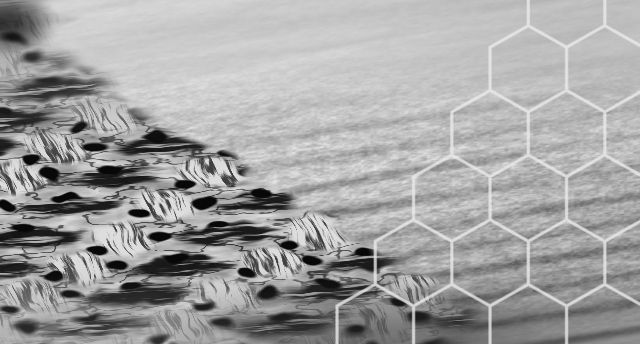
A Shadertoy shader for this texture:

```glsl
// Macro view of a frayed grey weave beside brushed fibres, overlaid with a pale honeycomb.

const vec2 WEAVE_ORIGIN = vec2(0.483, 0.597);
const mat2 WEAVE_LATTICE = mat2(0.440, 0.077, -0.128, 0.0906);
const float HEX_APOTHEM = 0.1112;

float hash(vec2 p) {
    vec3 q = fract(vec3(p.xyx) * 0.1031);
    q += dot(q, q.yzx + 33.33);
    return fract((q.x + q.y) * q.z);
}

float noise(vec2 p) {
    vec2 cell = floor(p), f = fract(p);
    f = f * f * (3.0 - 2.0 * f);
    float top = mix(hash(cell), hash(cell + vec2(1, 0)), f.x);
    float bottom = mix(hash(cell + vec2(0, 1)), hash(cell + vec2(1, 1)), f.x);
    return mix(top, bottom, f.y);
}

float fbm(vec2 p) {
    return 0.55 * noise(p) + 0.3 * noise(p * 2.1 + 17.0) + 0.15 * noise(p * 4.3 + 41.0);
}

// Filled ellipse with a relative edge softness
float blob(vec2 d, vec2 radius, float soft) {
    return 1.0 - smoothstep(1.0 - soft, 1.0 + soft, length(d / radius));
}

// Brushed surface: slanted stripes, soft far away and grainy in focus
float brushed(vec2 p, float sharp) {
    float across = p.y + 0.15 * p.x;
    float near = smoothstep(0.15, 0.65, p.y);
    float tone = 0.805 - 0.13 * smoothstep(0.12, 0.95, p.y);
    tone -= 0.07 * smoothstep(0.8, 1.85, p.x);
    tone -= 0.08 * smoothstep(0.7, 1.05, p.y);
    float wobble = 1.6 * (noise(vec2(p.x * 1.6, across * 6.0)) - 0.5);
    float stripe = 0.5 + 0.5 * cos((across - 0.6) * 78.5 + wobble);
    float strength = mix(0.02, 0.17, near) * (0.4 + 0.9 * noise(vec2(p.x * 3.0, across * 12.0)));
    tone -= strength * pow(stripe, 3.0) * smoothstep(0.5, 0.9, p.x);
    tone += 0.02 * near;
    tone += 0.11 * (fbm(vec2(p.x * 1.5, across * 22.0)) - 0.5);
    float grain = fbm(vec2(p.x * 34.0, across * 125.0)) - 0.5;
    float speck = noise(vec2(p.x * 110.0, across * 190.0)) - 0.5;
    return tone + grain * mix(0.04, 0.27, sharp) + speck * mix(0.01, 0.1, sharp);
}

// Woven surface: pale tufts, dark streaked bands and black gaps on a skewed lattice
float weave(vec2 p, float sharp) {
    float soft = mix(0.7, 0.22, sharp);
    vec2 warp = vec2(noise(p * 24.0), noise(p * 24.0 + 40.0)) - 0.5;
    vec2 q = p + 0.02 * warp - WEAVE_ORIGIN;
    vec2 home = floor(inverse(WEAVE_LATTICE) * q + 0.5);
    float flow = p.y + 0.07 * p.x + 0.005 * warp.y;
    float flat_ = fbm(vec2(p.x * 9.0, flow * 120.0));
    float tuft = 0.0, band = 0.0, gap = 0.0;
    for (int j = -1; j <= 1; j++)
    for (int i = -1; i <= 1; i++) {
        vec2 id = home + vec2(i, j);
        vec2 jitter = 0.01 * (vec2(hash(id + 50.0), hash(id + 90.0)) - 0.5);
        vec2 d = q - WEAVE_LATTICE * id - jitter;
        vec2 b = d - vec2(0.165, 0.085);
        b.y += 0.08 * b.x;
        // Streaks fray the band ends
        b.x += 0.09 * (flat_ - 0.5);
        tuft = max(tuft, blob(d - vec2(0.0, 0.1 * d.x), vec2(0.088, 0.044), soft));
        band = max(band, blob(b, vec2(0.14, 0.028), soft));
        gap = max(gap, blob(d - vec2(0.108, -0.008), vec2(0.032, 0.016), soft));
        gap = max(gap, blob(d - vec2(-0.075, 0.032), vec2(0.029, 0.013), soft));
        gap = max(gap, blob(d - vec2(0.152, 0.06), vec2(0.037, 0.012), soft));
    }
    // Glossy wrinkles between the threads
    float ripple = abs(fbm(vec2(q.x * 11.0, flow * 44.0)) - 0.5);
    float tone = 0.5 + 0.44 * fbm(vec2(q.x * 14.0, flow * 60.0));
    tone -= mix(0.12, 0.42, sharp) * (1.0 - smoothstep(0.01, 0.06, ripple));
    // Steep strands on the tufts, flat strands along the bands
    float steep = fbm(vec2(q.x * 120.0 - q.y * 60.0, q.y * 20.0 + q.x * 8.0));
    float tuftTone = 0.68 + (smoothstep(0.28, 0.55, steep) - 0.7) * mix(0.2, 0.62, sharp);
    float bandTone = 0.07 + 0.62 * smoothstep(0.48, 0.78, flat_);
    tone = mix(tone, tuftTone, tuft);
    tone = mix(tone, bandTone, 0.95 * band);
    tone = mix(tone, 0.03, gap);
    return mix(0.57, tone, mix(0.72, 1.0, sharp));
}

float hexDistance(vec2 d) {
    d = abs(d);
    return max(d.x, 0.5 * d.x + 0.866 * d.y) - HEX_APOTHEM;
}

// Distance to the outlines of a honeycomb whose left side steps down and leftward
float honeycomb(vec2 p) {
    float nearest = 1.0;
    for (int row = 0; row < 6; row++) {
        vec2 first = vec2(1.647, 0.012) + float(row) * vec2(-HEX_APOTHEM, 0.188);
        float column = max(0.0, floor((p.x - first.x) / (2.0 * HEX_APOTHEM) + 0.5));
        vec2 d = p - first - vec2(column * 2.0 * HEX_APOTHEM, 0.0);
        nearest = min(nearest, abs(hexDistance(d * vec2(1.0, 1.025))));
    }
    return nearest;
}

void mainImage(out vec4 fragColor, in vec2 fragCoord) {
    // Height units with y pointing down, toward the viewer
    vec2 p = vec2(fragCoord.x, iResolution.y - fragCoord.y) / iResolution.y;
    float sharp = smoothstep(0.12, 0.5, p.y) * (1.0 - smoothstep(0.74, 1.02, p.y));

    // Ragged border between weave and brushed fibres
    float border = 0.1 + 1.27 * smoothstep(0.0, 1.03, p.y);
    border += 0.16 * (noise(vec2(p.x * 4.0, (p.y + 0.07 * p.x) * 30.0)) - 0.5);
    float edge = mix(0.08, 0.03, sharp);
    float woven = 1.0 - smoothstep(-edge, edge, p.x - border);
    float tone = mix(brushed(p, sharp), weave(p, sharp), woven);

    // Out-of-focus shadows in the far and near corners
    tone *= 1.0 - 0.65 * blob(p - vec2(0.02, 0.07), vec2(0.09, 0.06), 0.8);
    tone *= 1.0 - 0.35 * blob(p - vec2(1.1, 1.0), vec2(0.36, 0.13), 0.9);

    float pixel = 1.0 / iResolution.y;
    float line = 1.0 - smoothstep(-pixel, pixel, honeycomb(p) - 0.0045);
    tone = mix(clamp(tone, 0.02, 0.93), 0.92, 0.8 * line);
    fragColor = vec4(vec3(tone), 1.0);
}
```
